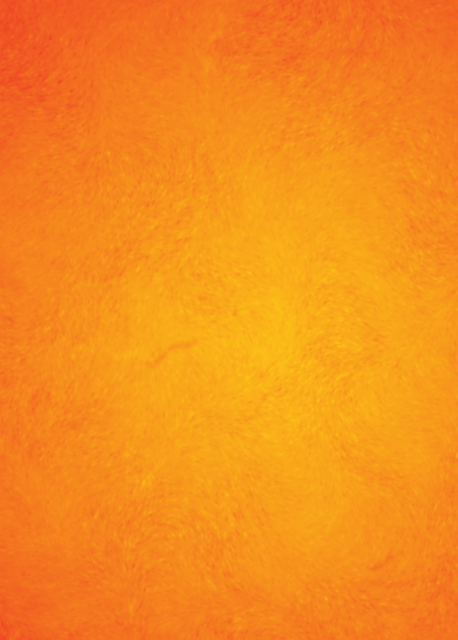
Write a Shadertoy shader that draws this background.

```glsl
vec3 hash3(vec2 cell) {
    vec3 h = fract(cell.xyx * vec3(0.1031, 0.1030, 0.0973));
    h += dot(h, h.yzx + 33.33);
    return fract((h.xxy + h.yzz) * h.zyx);
}

// Direction of the trowel strokes, in radians
float strokeAngle(vec2 p) {
    return 1.0 + 1.3 * sin(9.0 * p.x + 2.0 * sin(7.0 * p.y))
               + 1.1 * sin(11.0 * p.y - 6.0 * p.x + 1.5 * sin(13.0 * p.x));
}

// Cellular noise: one elongated light or dark fleck per cell, signed
float flecks(vec2 p, float scale, float stretch) {
    vec2 cell = floor(p * scale);
    float sum = 0.0;
    for (int j = -1; j <= 1; j++)
    for (int i = -1; i <= 1; i++) {
        vec2 id = cell + vec2(i, j);
        vec3 rnd = hash3(id + scale);
        vec2 center = id + rnd.xy;
        float a = strokeAngle(center / scale) + 0.5 * (rnd.x - 0.5);
        vec2 d = p * scale - center;
        d = vec2(dot(d, vec2(cos(a), sin(a))), dot(d, vec2(-sin(a), cos(a))));
        d.y *= stretch;
        sum += (2.0 * rnd.z - 1.0) * exp(-4.0 * dot(d, d));
    }
    return sum;
}

// Broad cloudy variation from layered, warped sines
float clouds(vec2 p) {
    float sum = 0.0, amp = 0.5;
    for (int i = 0; i < 4; i++) {
        p += 0.35 * sin(p.yx * 1.7 + float(i));
        sum += amp * sin(p.x + 1.3) * sin(p.y - 0.6);
        p = mat2(1.5, 1.1, -1.1, 1.5) * p + 2.3;
        amp *= 0.6;
    }
    return sum;
}

// Soft crease along a segment
float crease(vec2 p, vec2 a, vec2 b, float width) {
    vec2 ab = b - a;
    float h = clamp(dot(p - a, ab) / dot(ab, ab), 0.0, 1.0);
    float d = length(p - a - ab * h) / width;
    return exp(-d * d);
}

void mainImage(out vec4 fragColor, in vec2 fragCoord) {
    vec2 uv = fragCoord / iResolution.xy;
    vec2 p = fragCoord / iResolution.y;

    // Off-centre glow, falling to deep red at the left corners
    float tone = 0.715 - pow(length((uv - vec2(0.61, 0.455)) * vec2(0.54, 0.70)), 1.3);

    // Plaster: clouds, blotches, then fine strokes
    float cloud = clouds(p * 13.0);
    float rough = 0.7 + 0.6 * smoothstep(0.3, -0.4, cloud);
    tone += 0.035 * cloud;
    tone += 0.022 * flecks(p, 17.0, 1.5);
    tone += 0.028 * rough * flecks(p, 43.0, 2.0);
    tone += 0.045 * rough * flecks(p, 97.0, 2.2);
    tone += 0.050 * rough * flecks(p, 171.0, 1.6);

    // Creases and a small pit, with ragged edges
    vec2 q = p + 0.006 * vec2(sin(p.y * 90.0), sin(p.x * 110.0));
    tone += 0.05 * crease(q, vec2(0.345, 0.974), vec2(0.316, 0.885), 0.007);
    tone += 0.03 * crease(q, vec2(0.08, 0.466), vec2(0.24, 0.440), 0.008);
    tone -= 0.08 * crease(q, vec2(0.241, 0.434), vec2(0.297, 0.469), 0.006);
    tone -= 0.08 * crease(q, vec2(0.573, 0.115), vec2(0.606, 0.124), 0.005);
    tone -= 0.12 * crease(p, vec2(0.367, 0.510), vec2(0.368, 0.514), 0.004);

    // Red-orange to amber ramp
    vec3 color = mix(vec3(0.935, 0.28, 0.145), vec3(0.985, 0.74, 0.09),
                     clamp((tone - 0.28) / 0.46, 0.0, 1.0));
    fragColor = vec4(color, 1.0);
}
```
